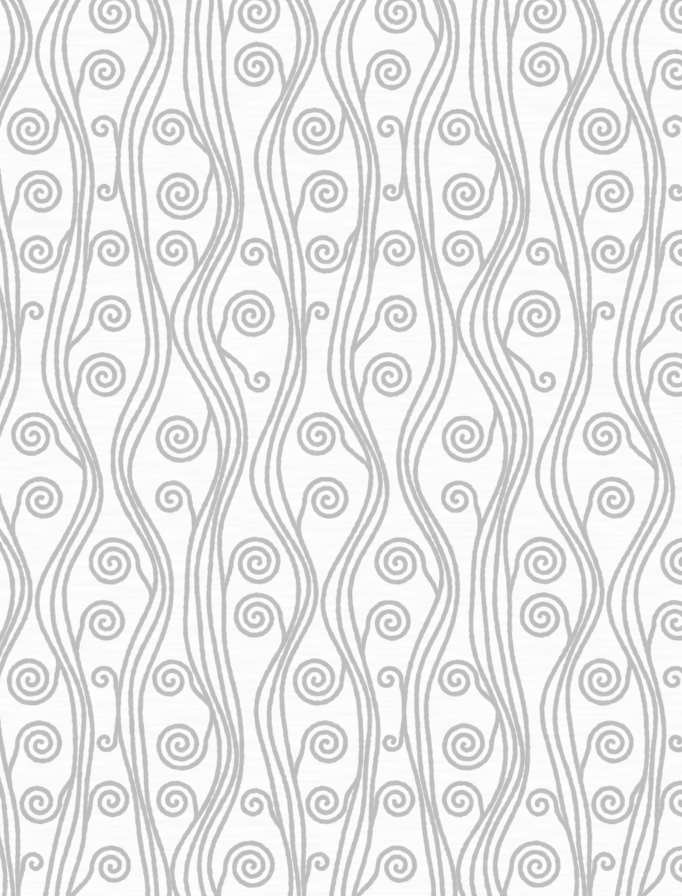
Reproduce this pattern procedurally as a Shadertoy shader.

```glsl
// Swaying bundles of grey lines run up a pale woven cloth. Curled tendrils branch
// off into the gaps between them: each is an Archimedean spiral whose outer arm
// blends into the nearest line. The layout repeats every four bundles.

const float TAU = 6.2831853;
const float CANVAS_UNITS = 768.0;   // design units per canvas height
const float BUNDLE_STEP = 61.25;    // distance between bundle centres
const float REPEAT_Y = 472.0;       // vertical repeat
const float SLOTS = 9.0;            // tendril slots per gap and repeat
const float HALF_STROKE = 2.0;
const vec3 PAPER = vec3(0.985, 0.985, 0.983);
const vec3 INK = vec3(0.745, 0.745, 0.747);

float hash(vec2 p) {
    vec3 q = fract(vec3(p.xyx) * 0.1031);
    q += dot(q, q.yzx + 33.33);
    return fract((q.x + q.y) * q.z);
}

float valueNoise(vec2 p) {
    vec2 i = floor(p), f = fract(p);
    f = f * f * (3.0 - 2.0 * f);
    return mix(mix(hash(i), hash(i + vec2(1, 0)), f.x),
               mix(hash(i + vec2(0, 1)), hash(i + vec2(1, 1)), f.x), f.y);
}

// Index of the last line in a bundle: three lines, four in every fourth bundle
float lastLine(float bundle) {
    return mod(bundle, 4.0) > 2.5 ? 3.0 : 2.0;
}

// Horizontal position of one line of a bundle at height y
float strandX(float bundle, float line, float y) {
    float id = mod(bundle, 4.0), a = TAU * y / REPEAT_Y;
    float sway = 14.0 * sin(2.0 * a + 0.5 * TAU * id + 1.7 * hash(vec2(id, 7.0)))
               + 5.0 * sin(3.0 * a + TAU * hash(vec2(id, 19.0)));
    float spread = 8.7 + 2.4 * sin(2.0 * a + TAU * hash(vec2(id, 31.0)));
    float wander = 1.2 * sin(5.0 * a + 2.0 * line + id);
    return bundle * BUNDLE_STEP + sway + (line - 0.5 * lastLine(bundle)) * spread + wander;
}

float strandDistance(vec2 p, float bundle, float line) {
    float x = strandX(bundle, line, p.y);
    float slope = strandX(bundle, line, p.y + 1.0) - x;
    return abs(p.x - x) / sqrt(1.0 + slope * slope);
}

// Spiral starting at (radius, 0) and winding inwards counterclockwise
float spiralDistance(vec2 p, float radius) {
    float pitch = min(7.8, (radius - 2.0) / 1.05);
    float turns = (radius - 2.0) / pitch;
    float angle = fract(atan(p.y, p.x) / TAU + 1.0);
    float r = length(p);
    float ring = clamp(round((radius - r) / pitch - angle), 0.0, floor(turns - angle));
    float arm = abs(r - radius + pitch * (angle + ring));
    vec2 tip = 2.0 * vec2(cos(TAU * turns), sin(TAU * turns));
    return min(arm, length(p - tip));
}

// Tail position: eases from the spiral side to the line it grows from
float tailX(float startX, float startY, float reach, float bundle, float line, float y) {
    return mix(startX, strandX(bundle, line, y), smoothstep(0.0, reach, abs(y - startY)));
}

// Tendril in one slot of the gap to the right of a bundle
float tendrilDistance(vec2 p, float gap, float slot) {
    vec2 seed = vec2(mod(gap, 4.0) + 3.0, mod(slot, SLOTS) + 11.0);
    float y = (slot + 0.5 + 0.14 * (hash(seed) - 0.5)) * REPEAT_Y / SLOTS;

    // Free room between the neighbouring lines around this height
    float left = -1e5, right = 1e5;
    for (float o = -9.0; o < 10.0; o += 9.0) {
        left = max(left, strandX(gap, lastLine(gap), y + o));
        right = min(right, strandX(gap + 1.0, 0.0, y + o));
    }
    float room = right - left;
    if (room < 23.0) return 1e5;

    float share = mix(0.28, 0.37, hash(seed + 40.0)) + 0.08 * mod(mod(slot, SLOTS), 2.0);
    float radius = clamp(share * room, 8.5, 22.0);
    float side = hash(seed + 60.0) < 0.5 ? -1.0 : 1.0;
    float heading = hash(seed + 80.0) < 0.65 ? -1.0 : 1.0;
    vec2 center = vec2(0.5 * (left + right) - side * 0.02 * room, y);
    float d = spiralDistance((p - center) * vec2(side, -heading), radius);

    // Tail leaves the outer arm vertically and joins the line tangentially
    float bundle = side < 0.0 ? gap : gap + 1.0;
    float line = side < 0.0 ? lastLine(gap) : 0.0;
    float startX = center.x + side * radius;
    float reach = min(20.0 + 1.5 * (0.5 * room - radius), 60.0);
    float ty = y + heading * clamp((p.y - y) * heading, 0.0, reach);
    float x = tailX(startX, y, reach, bundle, line, ty);
    float slope = tailX(startX, y, reach, bundle, line, ty + heading) - x;
    return min(d, length(vec2((p.x - x) / sqrt(1.0 + slope * slope), p.y - ty)));
}

void mainImage(out vec4 fragColor, in vec2 fragCoord) {
    float unit = CANVAS_UNITS / iResolution.y;
    vec2 p = fragCoord * unit;
    float cell = floor(p.x / BUNDLE_STEP), slot = floor(p.y * SLOTS / REPEAT_Y);

    // Nearest line or tendril
    float d = 1e5;
    for (float i = -1.0; i < 3.0; i++) {
        for (float line = 0.0; line <= lastLine(cell + i); line++)
            d = min(d, strandDistance(p, cell + i, line));
    }
    for (float i = -1.0; i < 2.0; i++)
        for (float j = -1.0; j < 2.0; j++)
            d = min(d, tendrilDistance(p, cell + i, slot + j));

    // Slightly rough printed edge over a horizontal weave
    d += 0.7 * (valueNoise(p * 0.4) - 0.5);
    float soft = max(0.9, 0.65 * unit);
    float ink = 1.0 - smoothstep(-soft, soft, d - HALF_STROKE);
    float weave = valueNoise(p * vec2(0.06, 0.45)) - 0.5;
    fragColor = vec4(mix(PAPER, INK, ink) + 0.02 * weave, 1.0);
}
```
